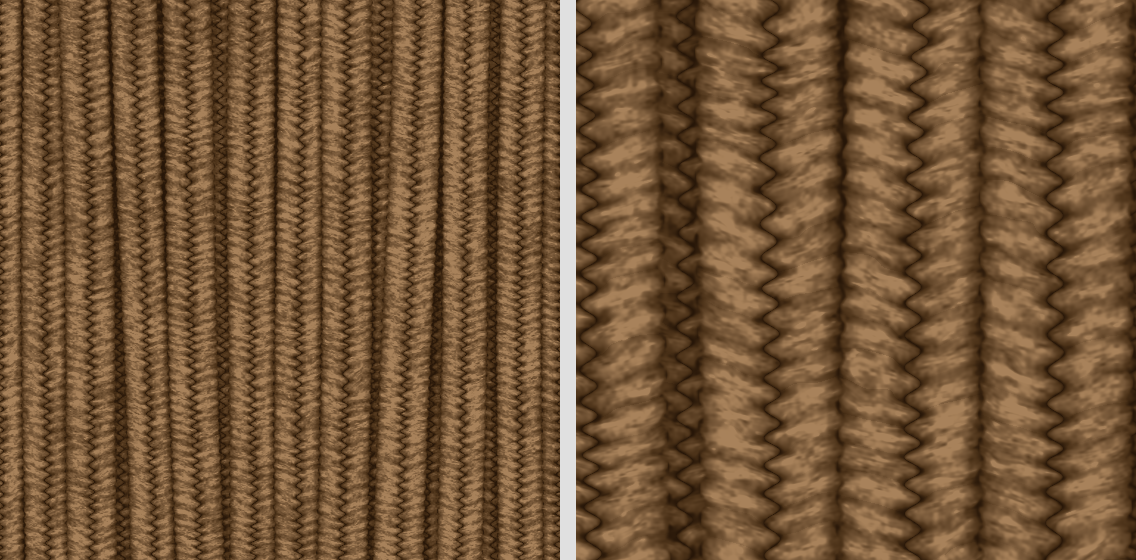
Left: the whole. Right: its middle third, enlarged.
A WebGL 1 fragment shader for this texture:

```glsl
precision highp float;
// Brown braided cords hanging side by side, each with two ribbed lobes and a zigzag seam.

uniform vec2 u_resolution;

const float TAU = 6.2831853;
const float CORDS = 13.0;        // cords across the canvas
const float RIBS = 54.0;         // ribs down each lobe
const float HALF_WIDTH = 0.0435; // half width of a cord
const float LEAN = 0.033;        // largest sideways drift from top to bottom
const float PAIRING = 0.013;     // uneven spacing that bunches the cords
const float ZIGZAG = 0.11;       // seam swing, in half widths
const float RIB_SLOPE = 0.65;    // how far ribs dip toward the seam
const float FIBER = 0.55;        // strength of the thread texture
const float GRAIN = 0.20;        // strength of the finest speckle
const vec3 CREVICE = vec3(0.15, 0.085, 0.03);
const vec3 SHADE = vec3(0.29, 0.19, 0.09);
const vec3 YARN = vec3(0.45, 0.33, 0.21);
const vec3 SHEEN = vec3(0.66, 0.51, 0.355);

float hash(vec2 p) {
  vec3 q = fract(vec3(p.xyx) * 0.1031);
  q += dot(q, q.yzx + 33.33);
  return fract((q.x + q.y) * q.z);
}

float noise(vec2 p) {
  vec2 cell = floor(p), f = fract(p);
  f = f * f * (3.0 - 2.0 * f);
  return mix(mix(hash(cell), hash(cell + vec2(1.0, 0.0)), f.x),
             mix(hash(cell + vec2(0.0, 1.0)), hash(cell + 1.0), f.x), f.y);
}

// Centre line of a cord; fractional indices lie between neighbours.
float cordCenter(float index, float y) {
  float sway = sin(TAU * index / CORDS);
  float bunch = PAIRING * cos(TAU * index / 4.0) * smoothstep(0.0, 2.0, index);
  float bend = 0.003 * sin(y * 5.0 + index * 2.3);
  return index / CORDS + 0.01 * sway + bunch + LEAN * sway * sway * sway * (1.0 - y) + bend;
}

// Brightness of the braid: u runs -1 to 1 across the cord, y up it.
float braidTone(float u, float y, float seed) {
  float row = y * RIBS * (0.95 + 0.1 * hash(vec2(seed, 3.0)))
            + 0.7 * noise(vec2(y * 14.0, seed * 7.0)) + hash(vec2(seed, 9.0));
  float seam = ZIGZAG * cos(TAU * row) + 0.08 * (noise(vec2(y * 9.0, seed * 5.0)) - 0.5);
  float side = step(seam, u);
  float across = clamp(mix((seam - u) / (1.0 + seam), (u - seam) / (1.0 - seam), side), 0.0, 1.0);

  // Rounded lobe crossed by slanted ribs that deepen toward its edges.
  float lobe = 1.0 - pow(2.0 * across - 1.0, 2.0);
  float phase = row + 0.5 * side - RIB_SLOPE * across;
  phase += 0.22 * (noise(vec2(across * 3.0 + seed, phase * 0.9 + side * 40.0)) - 0.5);
  float rib = pow(0.5 + 0.5 * cos(TAU * phase), 0.7);
  float ribDepth = mix(0.65, 0.3, lobe) * (0.7 + 0.5 * hash(vec2(seed, side + 5.0)));
  float ribShade = 0.88 + 0.24 * hash(vec2(floor(phase + 0.5), seed * 3.0 + side));
  float tone = 0.04 + 0.86 * pow(lobe, 0.7) * (1.0 - ribDepth * (1.0 - rib)) * ribShade;

  // Fine threads follow each rib, with a few catching the light.
  vec2 thread = vec2(u * 5.0 + seed * 13.0, phase * 5.0 + side * 71.0);
  float fiber = 0.6 * noise(thread) + 0.4 * noise(thread * vec2(2.3, 2.0) + 17.0);
  tone *= 1.0 + FIBER * (fiber - 0.5) * 2.0;
  return tone + 0.35 * smoothstep(0.72, 0.95, fiber) * lobe;
}

vec3 yarnColor(float tone) {
  vec3 color = mix(CREVICE, SHADE, smoothstep(0.0, 0.25, tone));
  color = mix(color, YARN, smoothstep(0.15, 0.62, tone));
  return mix(color, SHEEN, smoothstep(0.5, 1.1, tone));
}

void main() {
  vec2 p = gl_FragCoord.xy / u_resolution;
  float tone = 0.0;

  // Paint hidden filler cords, then recessed cords, then front cords.
  for (int layer = 0; layer < 3; layer++) {
    for (int i = 0; i < 14; i++) {
      float index = float(i);
      float depth = float(layer);
      bool recessed = index > 1.5 && mod(index, 4.0) == 1.0;
      if (layer == 1 && !recessed) continue;
      if (layer == 2 && recessed) continue;
      if (layer == 0) index += 0.5;

      float width = HALF_WIDTH * (0.95 + 0.12 * hash(vec2(index, 21.0)));
      float u = (p.x - cordCenter(index, p.y)) / width;
      if (abs(u) > 1.4) continue;
      float seed = index + 1.0;
      float scallop = 0.05 * sin(TAU * p.y * RIBS + index * 2.0 + 3.0 * sign(u));
      float edge = abs(u) + scallop;

      // Contact shadow falls on whatever lies beneath the edge.
      tone *= mix(0.4, 1.0, smoothstep(0.95, 1.3, edge));
      if (abs(u) < 1.1) {
        float light = 0.72 + 0.15 * depth;
        light *= 0.95 + 0.12 * hash(vec2(index, 31.0));
        float cover = 1.0 - smoothstep(0.93, 1.01, edge);
        tone = mix(tone, light * braidTone(u, p.y, seed), cover);
      }
    }
  }

  // Soft uneven light and the finest speckle.
  tone *= 0.92 + 0.2 * noise(p * vec2(9.0, 5.0));
  tone += GRAIN * (noise(p * 380.0) - 0.5) * (0.4 + tone);
  gl_FragColor = vec4(yarnColor(tone), 1.0);
}
```
